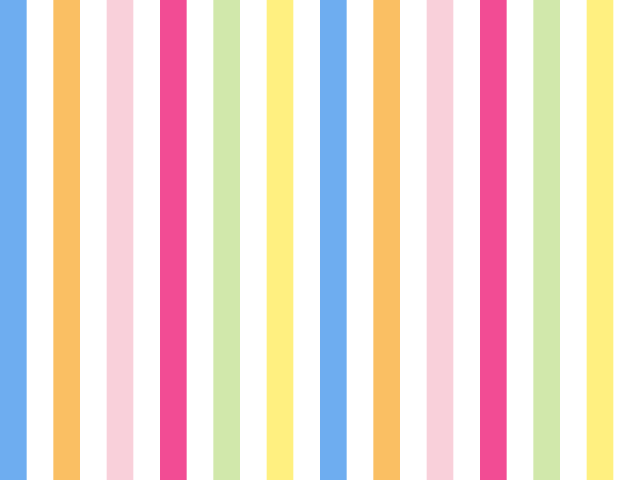
This pattern is drawn by a WebGL 1 fragment shader. Its source:

```glsl
precision highp float;
// Vertical candy stripes in six colours on white, equal band and gap, two repeats across.

uniform vec2 u_resolution;

const float STRIPES = 12.0;

// Colour of a stripe, cycling through six hues
vec3 stripeColor(float index) {
  float k = mod(index, 6.0);
  if (k < 0.5) return vec3(0.43, 0.68, 0.94); // blue
  if (k < 1.5) return vec3(0.98, 0.75, 0.39); // orange
  if (k < 2.5) return vec3(0.976, 0.816, 0.855); // pale pink
  if (k < 3.5) return vec3(0.95, 0.30, 0.58); // magenta
  if (k < 4.5) return vec3(0.82, 0.91, 0.67); // green
  return vec3(1.0, 0.94, 0.50); // yellow
}

void main() {
  // One unit per stripe and gap, shifted so each band sits in the middle of its cell
  float x = gl_FragCoord.x / u_resolution.x * STRIPES + 0.25;
  float pixel = STRIPES / u_resolution.x;

  // Signed distance to the band edge, turned into pixel coverage
  float edge = abs(fract(x) - 0.5) - 0.25;
  float band = clamp(0.5 - edge / pixel, 0.0, 1.0);

  gl_FragColor = vec4(mix(vec3(1.0), stripeColor(floor(x)), band), 1.0);
}
```
